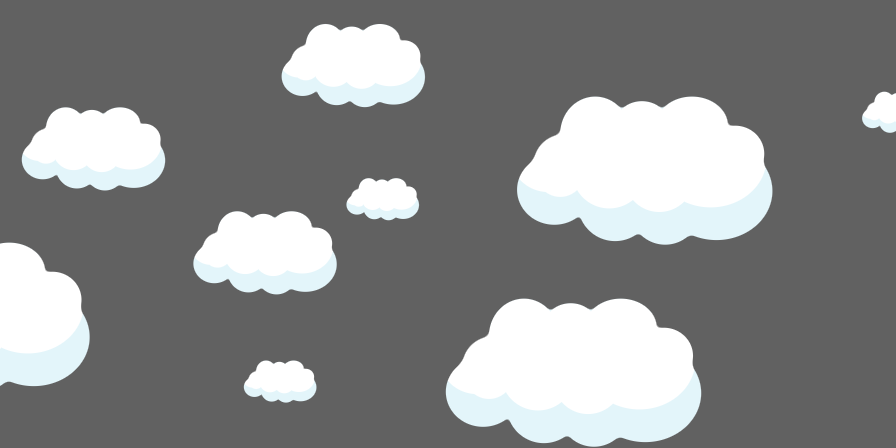
Give the GLSL for this pattern, as a WebGL 2 fragment shader.

```glsl
#version 300 es
precision highp float;
// Draws puffy two-tone cartoon clouds in three sizes, scattered over a flat grey sky.

uniform vec2 u_resolution;
out vec4 outColor;

const vec3 SKY = vec3(0.38);
const vec3 CLOUD_LIT = vec3(1.0);
const vec3 CLOUD_SHADE = vec3(0.89, 0.96, 0.98);

const int CLOUDS_PER_TIER = 3;
const int PUFFS = 10;
const int FIRST_LOWER_PUFF = 6;
const float PUFF_BLEND = 0.02;                   // rounding of the notches
const vec2 LIGHT_SHIFT = vec2(-0.023, 0.128);    // offset of lit lower puffs

// Puff centre and radii, in units of the cloud width; lower puffs come last.
const vec4 PUFF[PUFFS] = vec4[PUFFS](
    vec4(-0.192, 0.146, 0.137, 0.146),
    vec4(-0.009, 0.192, 0.100, 0.082),
    vec4( 0.187, 0.178, 0.141, 0.114),
    vec4( 0.356, 0.068, 0.114, 0.110),
    vec4(-0.329, 0.018, 0.105, 0.119),
    vec4(-0.009, 0.055, 0.388, 0.151),
    vec4(-0.352, -0.073, 0.146, 0.137),
    vec4(-0.114, -0.128, 0.146, 0.146),
    vec4( 0.082, -0.151, 0.137, 0.137),
    vec4( 0.283, -0.078, 0.219, 0.192));

// Each size tier drifts along a line; its odd clouds sway off it.
struct Tier { float width; vec2 start; vec2 drift; vec2 sway; };
const Tier TIERS[3] = Tier[3](
    Tier(0.570, vec2(-0.086, 0.292), vec2(0.762, 0.163), vec2(0.603, -0.288)),
    Tier(0.320, vec2(0.208, 0.667), vec2(0.290, 0.093), vec2(0.093, -0.325)),
    Tier(0.162, vec2(0.625, 0.148), vec2(0.690, 0.300), vec2(-0.461, 0.107)));

float ellipseDistance(vec2 p, vec2 radii) {
    return (length(p / radii) - 1.0) * min(radii.x, radii.y);
}

float smoothUnion(float a, float b) {
    float h = max(PUFF_BLEND - abs(a - b), 0.0) / PUFF_BLEND;
    return min(a, b) - 0.25 * h * h * PUFF_BLEND;
}

// Returns distances to the whole cloud (x) and to its lit part (y).
vec2 cloudDistances(vec2 p) {
    float body = 1e3;
    float lit = 1e3;
    for (int i = 0; i < PUFFS; i++) {
        vec2 q = p - PUFF[i].xy;
        vec2 radii = PUFF[i].zw;
        float d = ellipseDistance(q, radii);
        body = smoothUnion(body, d);
        if (i >= FIRST_LOWER_PUFF) d = ellipseDistance(q - LIGHT_SHIFT, radii);
        lit = min(lit, d);
    }
    return vec2(body, lit);
}

void main() {
    vec2 p = gl_FragCoord.xy / u_resolution.y;
    vec3 color = SKY;

    for (int t = 0; t < 3; t++) {
        Tier tier = TIERS[t];
        float pixel = 1.0 / (u_resolution.y * tier.width);
        for (int i = 0; i < CLOUDS_PER_TIER; i++) {
            vec2 center = tier.start + float(i) * tier.drift + float(i % 2) * tier.sway;
            vec2 d = cloudDistances((p - center) / tier.width);
            vec2 cover = clamp(0.5 - d / pixel, 0.0, 1.0);
            color = mix(color, mix(CLOUD_SHADE, CLOUD_LIT, cover.y), cover.x);
        }
    }
    outColor = vec4(color, 1.0);
}
```
